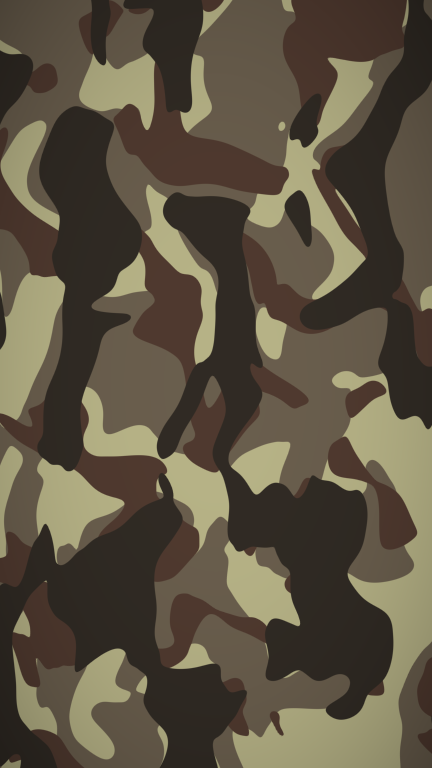
A Shadertoy shader for this pattern:

```glsl
// Woodland camouflage: overlapping, upright organic blotches in four earthy tones.

float hash(vec2 p) {
    return fract(sin(dot(p, vec2(127.1, 311.7))) * 43758.5453);
}

// Slope contribution of one lattice corner, with a random direction
float corner(vec2 cell, vec2 offset) {
    float angle = 6.2832 * hash(cell);
    return dot(vec2(cos(angle), sin(angle)), offset);
}

float gradientNoise(vec2 p) {
    vec2 i = floor(p), f = fract(p), e = vec2(1, 0);
    vec2 u = f * f * f * (f * (f * 6.0 - 15.0) + 10.0);
    return mix(mix(corner(i, f), corner(i + e, f - e), u.x),
               mix(corner(i + e.yx, f - e.yx), corner(i + 1.0, f - 1.0), u.x), u.y);
}

// Rounded blotch field: one broad octave plus one for the lobes
float blotches(vec2 p, vec2 frequency, float tilt, float seed) {
    float c = cos(tilt), s = sin(tilt);
    vec2 q = mat2(c, s, -s, c) * p * frequency.x;
    q.y *= frequency.y / frequency.x;
    q += seed;
    return gradientNoise(q) + 0.36 * gradientNoise(q * 2.1 + 17.3);
}

// Antialiased coverage of the region where the field exceeds the level
float cover(float field, float level) {
    float d = field - level;
    float w = 0.75 * length(vec2(dFdx(d), dFdy(d))) + 1e-5;
    return smoothstep(-w, w, d);
}

void mainImage(out vec4 fragColor, in vec2 fragCoord) {
    vec2 p = fragCoord / iResolution.x;

    // Bend the domain so the outlines curl and fork
    vec2 bend = vec2(gradientNoise(p * 4.2 + 3.7), gradientNoise(p * 4.2 + 41.2));
    p += 0.13 * bend;

    vec3 taupe = vec3(0.405, 0.36, 0.295);
    vec3 khaki = vec3(0.70, 0.685, 0.515);
    vec3 russet = vec3(0.305, 0.22, 0.18);
    vec3 umber = vec3(0.185, 0.163, 0.138);

    // Stack the tones from the ground up
    vec3 color = taupe;
    color = mix(color, khaki, cover(blotches(p, vec2(6.4, 4.2), 0.25, 11.4), 0.03));
    color = mix(color, russet, cover(blotches(p, vec2(6.6, 4.8), -0.6, 58.6), 0.15));
    color = mix(color, umber, cover(blotches(p, vec2(6.0, 3.5), 0.12, 93.1), 0.122));

    // Soft darkening towards the corners
    vec2 q = fragCoord / iResolution.xy - 0.5;
    color *= 1.02 - 0.85 * pow(dot(q, q), 1.5);

    fragColor = vec4(color, 1.0);
}
```
